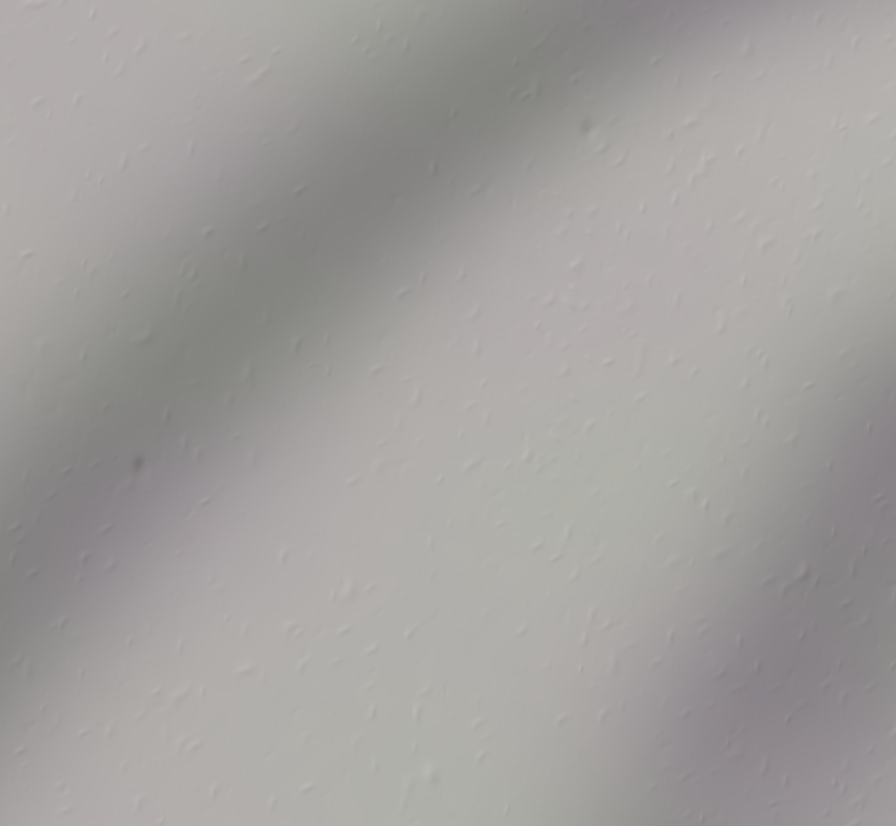
Give the GLSL for this texture, as a Shadertoy shader.

```glsl
// Soft diagonal folds of light and shade on a lightly pitted grey plaster wall.

vec2 hash2(vec2 cell) {
    vec3 q = fract(cell.xyx * vec3(0.1031, 0.1030, 0.0973));
    q += dot(q, q.yzx + 33.33);
    return fract((q.xx + q.yz) * q.zy);
}

// Sparse oval grains, one candidate per cell; density is the share of filled cells.
float grains(vec2 p, float density) {
    vec2 cell = floor(p);
    float height = 0.0;
    for (int j = -1; j <= 1; j++)
    for (int i = -1; i <= 1; i++) {
        vec2 id = cell + vec2(i, j);
        vec2 rnd = hash2(id);
        vec2 shape = hash2(id + 71.0);
        vec2 d = p - id - 0.15 - 0.7 * rnd;
        d.x += 0.2 * sin(d.y * 5.0 + rnd.x * 6.3);
        float size = mix(0.16, 0.34, shape.y);
        float filled = step(shape.x, density);
        height += filled * (rnd.y - 0.3) * exp(-dot(d, d) / (size * size));
    }
    return height;
}

float pit(vec2 p, vec2 centre) {
    vec2 d = (p - centre) / vec2(0.008, 0.011);
    return -exp(-dot(d, d));
}

// Surface relief: grains stretched along the diagonal, a rough seam and a few deep pits.
float relief(vec2 p) {
    vec2 along = vec2(0.57, 0.82);
    vec2 q = vec2(dot(p, vec2(along.y, -along.x)), dot(p, along));
    float seamX = 0.69 + 0.02 * sin(p.y * 9.0);
    float seam = exp(-pow((p.x - seamX) / 0.05, 2.0)) * smoothstep(0.25, 0.5, p.y);
    float right = smoothstep(0.4, 1.0, p.x);
    float height = 0.6 * grains(q * vec2(75.0, 32.0), 0.16 + 0.2 * right);
    height += 0.8 * grains(q * vec2(48.0, 27.0) + 19.0, 0.09 + 0.07 * right);
    height += 0.8 * seam * grains(p * vec2(52.0, 44.0) + 7.0, 0.5);
    height += 0.12 * grains(q * vec2(120.0, 85.0) + 43.0, 0.7);
    height += 1.1 * pit(p, vec2(0.713, 0.842));
    height += 1.1 * pit(p, vec2(0.171, 0.434));
    height -= 0.9 * pit(p, vec2(0.522, 0.062));
    return height;
}

// Amount of shadow from the two broad folds.
float shade(vec2 p) {
    // Upper fold bends towards the top edge.
    float ridge = 0.29 + 1.28 * p.x - 0.46 * p.x * p.x;
    float slope = 1.28 - 0.92 * p.x;
    float d = (p.y - ridge) / sqrt(1.0 + slope * slope);
    float width = d > 0.0 ? 0.155 : mix(0.15, 0.115, smoothstep(0.3, 0.8, p.x));
    float upper = exp(-d * d / (width * width));

    // Lower right fold is steeper and fades as it climbs.
    float e = dot(p - vec2(0.98, 0.24), vec2(0.87, -0.49));
    float spread = e > 0.0 ? 0.26 : 0.15;
    float lower = exp(-e * e / (spread * spread)) * smoothstep(0.84, 0.48, p.y);
    lower *= mix(0.75, 1.0, smoothstep(0.0, 0.2, p.y));
    return clamp(upper + 0.95 * lower, 0.0, 1.0);
}

void mainImage(out vec4 fragColor, in vec2 fragCoord) {
    vec2 p = fragCoord / iResolution.y;

    // Broad light and shade.
    float dark = shade(p);
    vec3 color = mix(vec3(0.695, 0.685, 0.672), vec3(0.52, 0.512, 0.51), dark);
    color += 0.012 * smoothstep(0.6, 1.0, p.x) * smoothstep(0.55, 0.95, p.y);

    // Faint drifting warm, green and violet casts.
    float drift = sin(p.x * 8.0 - p.y * 5.0 + 1.5 * sin(p.y * 6.0))
                + 0.6 * sin(p.x * 5.0 + p.y * 13.0 + 2.0);
    color += drift * vec3(0.003, -0.004, 0.004);
    color += dark * vec3(0.0, -0.004, 0.008) * smoothstep(-0.5, 1.0, drift);

    // Emboss the relief with light from the upper left.
    vec2 toLight = vec2(-0.0016, 0.0018);
    float emboss = relief(p - toLight) - relief(p + toLight);
    color += 0.075 * clamp(emboss, -0.8, 0.8);
    color += 0.018 * (pit(p, vec2(0.713, 0.842)) + 2.0 * pit(p, vec2(0.171, 0.434)));

    // Soft mottling.
    color += 0.002 * sin(p.x * 61.0 + 2.0 * sin(p.y * 37.0)) * sin(p.y * 53.0 - p.x * 29.0);

    fragColor = vec4(color, 1.0);
}
```
